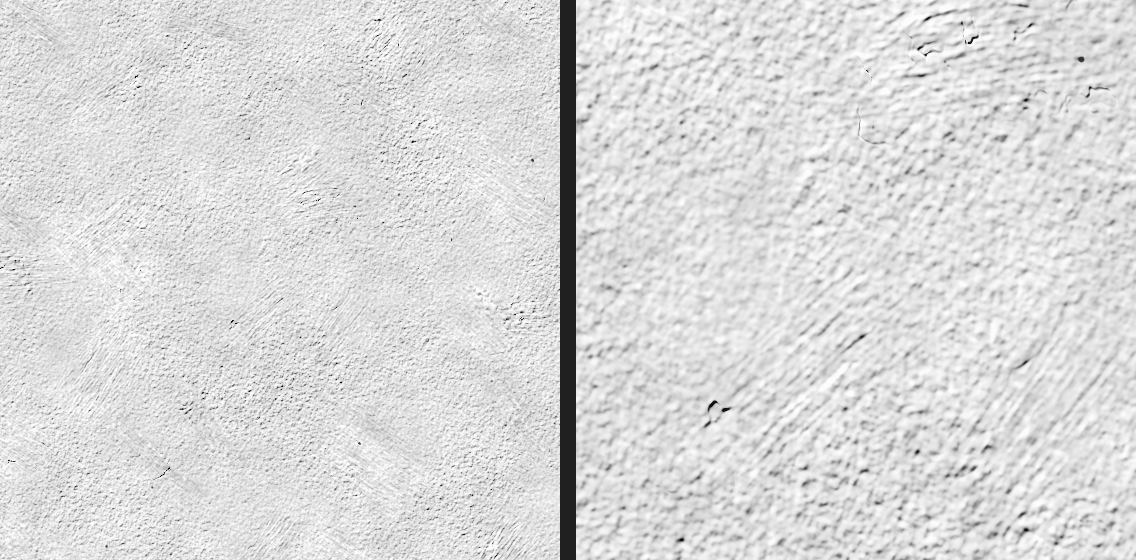
Left, the full canvas; right, a detail of the centre.
Give the GLSL for this texture, as a WebGL 2 fragment shader.

```glsl
#version 300 es
precision highp float;
// Rough white plaster: fine grain under raking light, trowel strokes, cracks and pits.

uniform vec2 u_resolution;
out vec4 outColor;

const vec2 LIGHT = vec2(-0.5, 0.866);   // direction towards the light
const float LIGHT_STEP = 0.0009;        // sampling distance for the slope
const float SLOPE_GAIN = 1.2;
const float WHITE = 0.985;              // tone of fully lit plaster
const float SHADE = 0.105;              // depth of shade on flat plaster
const float SHADE_CURVE = 0.62;         // how fast shade grows with slope
const float GRAIN_FREQ = 150.0;
const float SPECKLE = 0.11;             // fine tone variation without relief
const float STROKE_GRID = 5.5;
const float STROKE_CHANCE = 0.9;
const float SCRATCH_FREQ = 270.0;
const float CRACK_FREQ = 17.0;
const float CRACK_DEPTH = 0.006;
const float PIT_GRID = 13.0;
const float PIT_CHANCE = 0.07;

vec2 hash22(vec2 p) {
    vec3 q = fract(vec3(p.xyx) * vec3(0.1031, 0.1030, 0.0973));
    q += dot(q, q.yzx + 33.33);
    return fract((q.xx + q.yz) * q.zy);
}

float corner(vec2 cell, vec2 offset) {
    return dot(hash22(cell) * 2.0 - 1.0, offset);
}

// Gradient noise, roughly -0.6 to 0.6
float noise(vec2 p) {
    vec2 i = floor(p), f = p - i;
    vec2 u = f * f * f * (f * (f * 6.0 - 15.0) + 10.0);
    vec2 e = vec2(1.0, 0.0);
    return mix(mix(corner(i, f), corner(i + e, f - e), u.x),
               mix(corner(i + e.yx, f - e.yx), corner(i + 1.0, f - 1.0), u.x), u.y);
}

// Scattered trowel strokes: x = height, y = cover, z = streak tone
vec3 strokes(vec2 p, vec2 ragged) {
    vec3 sum = vec3(0.0);
    vec2 home = floor(p * STROKE_GRID);
    for (int j = -1; j <= 1; j++) {
        for (int i = -1; i <= 1; i++) {
            vec2 cell = home + vec2(i, j);
            vec2 place = hash22(cell + 7.0);
            vec2 turn = hash22(cell + 71.0);
            vec2 size = hash22(cell + 133.0);
            if (fract(size.x * 17.0) > STROKE_CHANCE) continue;
            float side = turn.x < 0.45 ? 0.76 : (turn.x < 0.87 ? -0.76 : 0.0);
            float angle = side + (turn.y - 0.5) * 0.4;
            float c = cos(angle), s = sin(angle);
            vec2 d = mat2(c, -s, s, c) * (p - (cell + place) / STROKE_GRID);
            vec2 extent = vec2(0.05, 0.025) + vec2(0.08, 0.045) * size;
            vec2 reach = abs(d + ragged) / extent;
            float mask = 1.0 - smoothstep(0.4, 1.15, max(reach.x, reach.y));
            if (mask < 0.01) continue;
            float scratch = noise(d * vec2(60.0, SCRATCH_FREQ) + cell * 9.0);
            float streak = noise(d * vec2(18.0, 150.0) + cell * 5.0 + 60.0);
            // One broken gouge along the stroke
            float gouge = abs(d.y - extent.y * (turn.y - 0.5) + ragged.x * 0.4);
            gouge = (1.0 - smoothstep(0.0002, 0.0024, gouge))
                  * smoothstep(0.0, 0.25, noise(d * vec2(38.0, 9.0) + cell));
            sum.x += mask * (1.2 * scratch / SCRATCH_FREQ - 0.0035 * gouge);
            sum.y = max(sum.y, mask);
            sum.z += mask * (0.75 * streak + 0.5 * scratch + 0.38 * (size.y - 0.5));
        }
    }
    return sum;
}

// Surface height, with stroke cover and tone passed through
vec3 surface(vec2 p) {
    vec2 bend = vec2(noise(p * 19.0), noise(p * 19.0 + 41.0));
    float crinkle = noise(p * 68.0 + 17.0);
    vec3 stroke = strokes(p, 0.028 * bend + 0.014 * crinkle);
    // Grain, turned off the axes
    vec2 g = mat2(0.83, 0.56, -0.56, 0.83) * p;
    float patchy = noise(p * 5.0 + 3.0) + 0.5 * noise(p * 13.0 + 8.0);
    float rough = (1.0 + 0.9 * patchy) * mix(1.0, 0.72, stroke.y);
    float fine = noise(g * GRAIN_FREQ) + 0.5 * noise(g * GRAIN_FREQ * 1.83 + 31.0);
    float lumps = noise(g * 74.0 + 11.0);
    float h = rough * (1.05 * fine / GRAIN_FREQ + 0.4 * lumps / 74.0);
    // Torn, crumpled plaster inside some strokes
    float torn = stroke.y * smoothstep(0.0, 0.28, noise(p * 10.0 + 23.0));
    h += torn * 1.7 * abs(noise(g * 76.0 + 1.2 * bend + 5.0)) / 76.0;
    // Cracks broken into short jagged runs
    float line = abs(noise(p * CRACK_FREQ + 0.5 * bend + 0.4 * crinkle + 0.12 * fine + 80.0));
    float open = smoothstep(0.06, 0.3, noise(p * 9.0 + 52.0)) * (0.15 + 0.85 * stroke.y)
               * smoothstep(-0.1, 0.2, noise(p * 47.0 + 29.0));
    h -= CRACK_DEPTH * open * (1.0 - smoothstep(0.004, 0.05, line));
    return vec3(h + stroke.x, stroke.yz);
}

// Small dark holes, 0 to 1
float pits(vec2 p) {
    vec2 cell = floor(p * PIT_GRID);
    vec2 r = hash22(cell + 211.0);
    vec2 d = p - (cell + 0.2 + 0.6 * hash22(cell + 305.0)) / PIT_GRID;
    float radius = 0.001 + 0.0016 * r.y;
    float dist = length(d) + 0.003 * noise(p * 210.0);
    return step(r.x, PIT_CHANCE) * (1.0 - smoothstep(radius * 0.5, radius * 1.4, dist));
}

void main() {
    vec2 p = gl_FragCoord.xy / min(u_resolution.x, u_resolution.y);
    vec3 away = surface(p - LIGHT * LIGHT_STEP);
    vec3 toward = surface(p + LIGHT * LIGHT_STEP);
    float slope = SLOPE_GAIN * (away.x - toward.x) / (2.0 * LIGHT_STEP);
    float tone = WHITE - SHADE * exp(-SHADE_CURVE * clamp(slope, -3.5, 4.0));
    tone += 0.08 * (away.z + toward.z) + SPECKLE * noise(p * 190.0 + 15.0);
    tone += 0.05 * noise(p * 7.0 + 90.0) + 0.06 * noise(p * 24.0 + 37.0);
    tone = mix(tone, 0.14, 0.9 * pits(p));
    outColor = vec4(vec3(clamp(tone, 0.05, 0.99)), 1.0);
}
```
